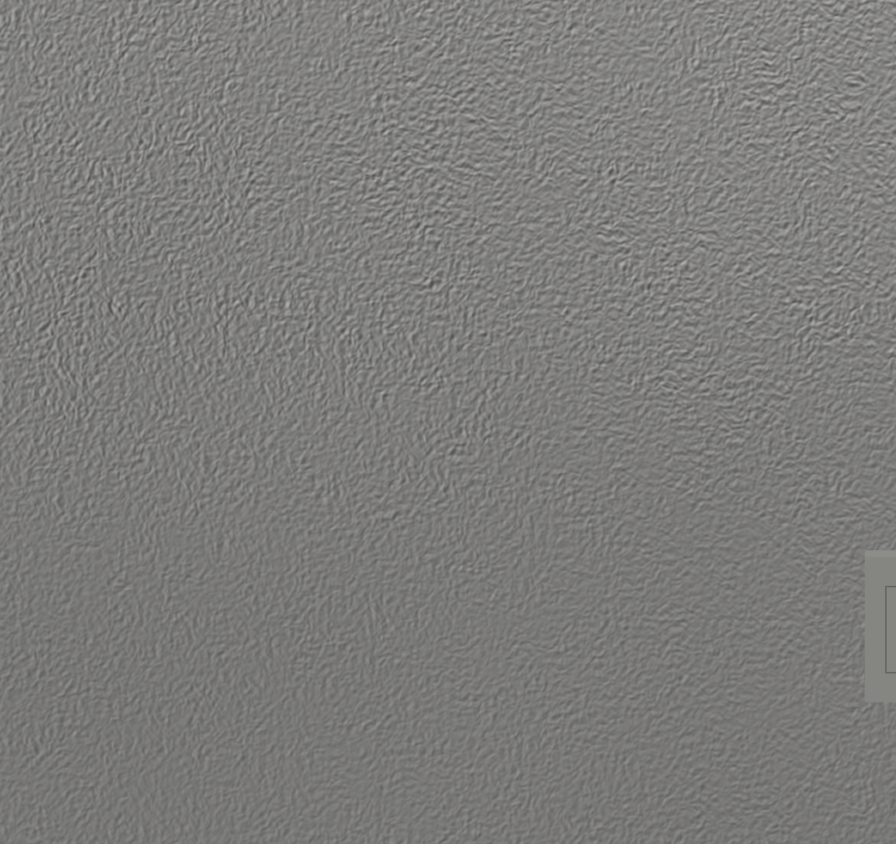
A WebGL 2 fragment shader for this texture:

```glsl
#version 300 es
precision highp float;

uniform vec2 u_resolution;
out vec4 fragColor;

// Integer hash giving two values in 0..1
vec2 hash2(vec2 cell) {
    uvec2 q = uvec2(ivec2(cell)) * uvec2(1597u, 3571u);
    uint n = (q.x ^ (q.y << 7u)) * 747796u + q.y * 2891u;
    n = (n ^ (n >> 15u)) * 2246822u + 374761u;
    n = (n ^ (n >> 13u)) * 326648u + 66826u;
    n ^= n >> 16u;
    return vec2(n & 1023u, (n >> 10u) & 1023u) / 1023.0;
}

float cornerSlope(vec2 cell, vec2 offset) {
    float angle = 6.2832 * hash2(cell).x;
    return dot(vec2(cos(angle), sin(angle)), offset);
}

float gradientNoise(vec2 p) {
    vec2 i = floor(p);
    vec2 f = p - i;
    vec2 w = f * f * f * (f * (f * 6.0 - 15.0) + 10.0);
    vec2 e = vec2(1.0, 0.0);
    float low = mix(cornerSlope(i, f), cornerSlope(i + e, f - e), w.x);
    float high = mix(cornerSlope(i + e.yx, f - e.yx), cornerSlope(i + 1.0, f - 1.0), w.x);
    return mix(low, high, w.y);
}

// Two grain sizes; the finer layer is turned to hide the lattice
float plasterHeight(vec2 p, float grains) {
    vec2 turned = mat2(0.8, 0.6, -0.6, 0.8) * p;
    return gradientNoise(p * grains) + 0.6 * gradientNoise(turned * grains * 1.6 + 31.7);
}

// Slope towards the light, averaged along the stroke across it
float relief(vec2 p, vec2 light, float grains) {
    vec2 across = light * 0.2 / grains;
    vec2 along = vec2(-light.y, light.x) * 0.17 / grains;
    float slope = 0.0;
    for (int i = -1; i <= 1; i++) {
        vec2 q = p + along * float(i);
        slope += plasterHeight(q - across, grains) - plasterHeight(q + across, grains);
    }
    return slope / 3.0;
}

float boxDistance(vec2 p, vec2 center, vec2 halfSize) {
    vec2 d = abs(p - center) - halfSize;
    return length(max(d, 0.0)) + min(max(d.x, d.y), 0.0);
}

float coverage(float dist, float pixel) {
    return 1.0 - smoothstep(-0.7 * pixel, 0.7 * pixel, dist);
}

// Flat plate cut by the right edge, with a thin inset outline
vec3 addPlate(vec3 wall, vec2 p, float aspect, float pixel) {
    vec2 center = vec2(aspect + 0.053, 0.258);
    float outer = boxDistance(p, center, vec2(0.09));
    float inset = boxDistance(p, vec2(aspect + 0.053, 0.254), vec2(0.065, 0.051));
    vec3 face = vec3(0.52, 0.52, 0.505);
    face += 0.03 * smoothstep(0.338, 0.342, p.y);
    face -= 0.13 * coverage(abs(inset) - 0.0009, pixel);
    return mix(wall, face, coverage(outer, pixel));
}

void main() {
    float pixel = 1.0 / u_resolution.y;
    float aspect = u_resolution.x * pixel;
    vec2 p = gl_FragCoord.xy * pixel;

    // Stroke direction drifts from steep at the left to flatter at the upper right
    float drift = 0.5 * gradientNoise(p * 4.0 + 9.3) + 0.9 * gradientNoise(p * 22.0 + 3.7);
    float flatness = smoothstep(0.05, 0.95, p.x / aspect + 0.25 * (p.y - 0.5));
    float lightAngle = mix(2.65, 2.0, flatness) + drift;
    vec2 light = vec2(cos(lightAngle), sin(lightAngle));

    // Small bends keep the strokes wrinkled
    vec2 bend = vec2(gradientNoise(p * 60.0 + 5.1), gradientNoise(p * 60.0 + 77.4));
    float slope = relief(p + 0.003 * bend, light, 138.0);

    // Deeper relief towards the top, uneven from patch to patch
    float depth = mix(0.092, 0.182, smoothstep(0.2, 0.72, p.y));
    depth *= 1.0 + 0.35 * gradientNoise(p * 7.0 + 50.0) + 0.6 * gradientNoise(p * 32.0 + 13.0);

    // Broad lighting of the surface
    float base = mix(0.468, 0.511, smoothstep(0.1, 1.05, p.y));
    base += 0.02 * (p.x / aspect - 0.4) * p.y;
    base += 0.008 * gradientNoise(p * 3.0 + 20.0);

    float tone = clamp(base + depth * slope, 0.33, 0.68);
    vec3 wall = tone * vec3(1.003, 1.0, 0.985);
    fragColor = vec4(addPlate(wall, p, aspect, pixel), 1.0);
}
```
